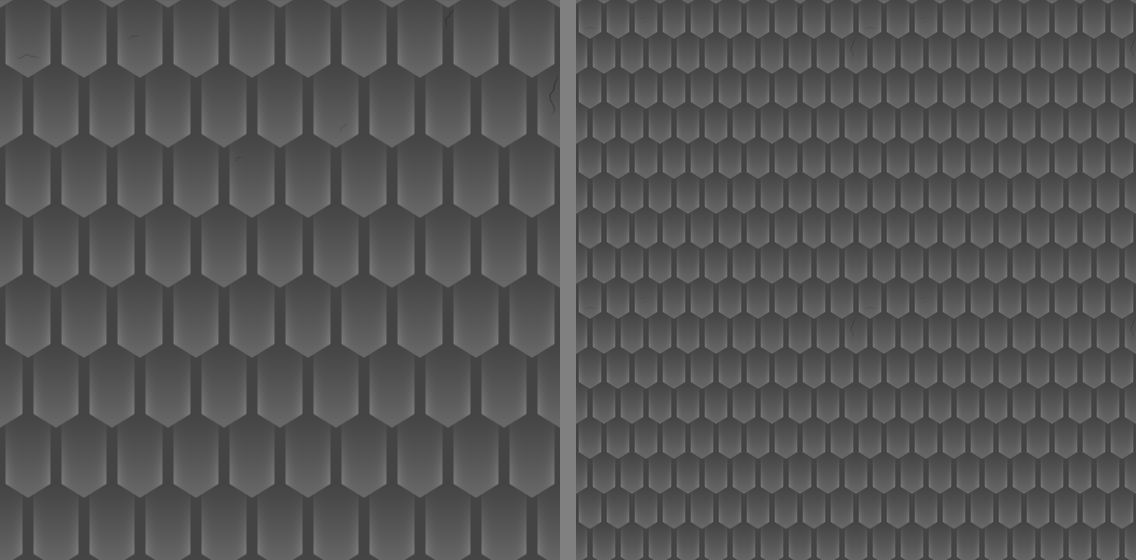
Left, the tile; right, the same tile 2 across and 2 down.
A three.js fragment shader for this pattern:

```glsl
// Overlapping grey roof shingles with pointed lower ends and a few faint cracks.
varying vec2 vUv;

const vec2 REPEATS = vec2(10.0, 8.0);   // shingles across, rows up
const float TIP_OFFSET = 0.88;          // height of the first tips, in rows
const float HALF_WIDTH = 0.4;           // in columns
const float POINT_SLOPE = 0.495;
const float VISIBLE_TOP = 1.2;          // where a shingle fades into shadow
const float GAP_SHADE = 0.268;

// Position in a shingle: x from its centre line, y above its tip.
vec2 shingleCoord(float column, float row, float height) {
  float shift = 0.5 * mod(row, 2.0);
  return vec2(fract(column + shift) - 0.5, height);
}

// Coverage of a shingle: straight sides and a V-shaped lower edge.
float shingleMask(vec2 p) {
  float side = 1.0 - smoothstep(HALF_WIDTH - 0.018, HALF_WIDTH + 0.018, abs(p.x));
  float point = smoothstep(-0.005, 0.022, p.y - POINT_SLOPE * abs(p.x));
  return side * point;
}

// Brighter toward the bottom, with a glow along both sides.
float shingleShade(vec2 p) {
  float drop = clamp(1.0 - p.y / VISIBLE_TOP, 0.0, 1.0);
  float rim = pow(min(abs(p.x) / HALF_WIDTH, 1.0), 4.0);
  return GAP_SHADE + 0.145 * pow(drop, 1.15) + 0.14 * drop * rim;
}

// Jagged line through the origin, tapering at both ends.
float crack(vec2 p, float angle, float halfLength) {
  float c = cos(angle);
  float s = sin(angle);
  vec2 q = vec2(c * p.x + s * p.y, c * p.y - s * p.x);
  float along = q.x / halfLength;
  float zigzag = abs(fract(along * 0.8 + 0.5) - 0.5) - 0.25;
  float offset = q.y + halfLength * (0.45 * zigzag + 0.04 * sin(along * 9.0));
  float line = 1.0 - smoothstep(0.0004, 0.0026, abs(offset));
  return line * (1.0 - smoothstep(0.4, 1.0, abs(along)));
}

// Scattered cracks, wrapped across the canvas edges.
float cracks(vec2 uv) {
  float wear = 0.0;
  for (int i = 0; i < 6; i++) {
    float n = float(i);
    vec2 centre = vec2(0.05 + 0.1875 * n, 0.83 + 0.14 * sin(0.52 + 1.78 * n));
    vec2 p = fract(uv - centre + 0.5) - 0.5;
    float size = pow(abs(n - 2.0) / 3.0, 2.0);
    float strength = 0.03 + 0.04 * size;
    wear = max(wear, strength * crack(p, 0.29 * n, 0.01 + 0.035 * size));
  }
  return wear;
}

void main() {
  vec2 grid = vUv * REPEATS - vec2(0.0, TIP_OFFSET);
  float row = floor(grid.y);
  float height = grid.y - row;

  // The row below lies under the current row.
  vec2 under = shingleCoord(grid.x, row - 1.0, height + 1.0);
  vec2 over = shingleCoord(grid.x, row, height);
  float underMask = shingleMask(under);
  float overMask = shingleMask(over);

  float shade = mix(GAP_SHADE, shingleShade(under), underMask);
  shade = mix(shade, shingleShade(over), overMask);
  shade -= cracks(vUv) * max(underMask, overMask);

  gl_FragColor = vec4(vec3(shade), 1.0);
}
```
